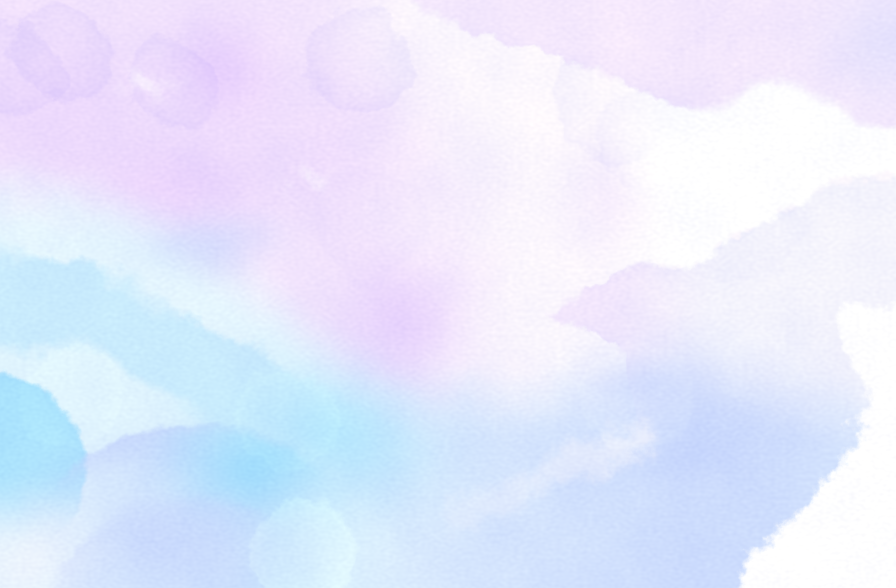
Give the GLSL for this background, as a WebGL 2 fragment shader.

```glsl
#version 300 es
precision highp float;

#define PAPER vec3(.985, .968, .993)
#define LILAC vec3(.95, .895, .99)
#define VIOLET vec3(.90, .80, .99)
#define MIST vec3(.955, .955, .99)
#define ICE vec3(.90, .965, .995)
#define SKY vec3(.76, .91, .99)
#define CYAN vec3(.61, .87, .99)
#define PERIWINKLE vec3(.78, .84, .99)
#define ROUGHNESS .035
#define WARP .06
#define MOTTLE .045
#define GRAIN .03

uniform vec2 u_resolution;
out vec4 fragColor;

vec2 hashGradient(vec2 cell) {
  vec2 h = vec2(dot(cell, vec2(127.1, 311.7)), dot(cell, vec2(269.5, 183.3)));
  return 2. * fract(sin(h) * 43758.55) - 1.;
}

float gradientNoise(vec2 p) {
  vec2 i = floor(p), f = fract(p), e = vec2(0, 1);
  vec2 u = f * f * f * (f * (f * 6. - 15.) + 10.);
  float low = mix(dot(hashGradient(i), f), dot(hashGradient(i + e.yx), f - e.yx), u.x);
  float high = mix(dot(hashGradient(i + e.xy), f - e.xy), dot(hashGradient(i + e.yy), f - e.yy), u.x);
  return mix(low, high, u.y);
}

float fbm(vec2 p) {
  float sum = 0., amplitude = .6;
  for (int i = 0; i < 5; i++) {
    sum += amplitude * gradientNoise(p);
    p = mat2(1.6, 1.2, -1.2, 1.6) * p + 7.3;
    amplitude *= .5;
  }
  return sum;
}

// Soft spot: centre in xy, radii in zw
float glow(vec2 p, vec4 spot) {
  vec2 v = (p - spot.xy) / spot.zw;
  return exp(-dot(v, v));
}

void stain(inout vec3 c, vec2 p, vec3 pigment, float strength, vec4 spot) {
  c = mix(c, pigment, strength * glow(p, spot));
}

float ellipse(vec2 v, vec2 radius) {
  return (1. - length(v / radius)) * min(radius.x, radius.y);
}

// Wash whose border is crisp and dark where soft is small; d is positive inside
void wash(inout vec3 c, vec3 pigment, float d, float strength, float soft) {
  float cover = smoothstep(-soft, soft, d);
  float rim = cover * exp(-max(d, 0.) / .009) * min(1., .005 / soft);
  c = mix(c, pigment, cover * strength) - rim * strength * vec3(.035, .03, .003);
}

void main() {
  vec2 uv = gl_FragCoord.xy / u_resolution.y;
  float cloud = fbm(uv * 3.5);
  vec2 p = uv + WARP * vec2(cloud, fbm(uv * 3.5 + 19.));
  float ragged = ROUGHNESS * (fbm(uv * 17. + 4.) + .5 * fbm(uv * 48.));
  float soft = mix(.004, .04, smoothstep(-.15, .2, fbm(uv * 4. + 50.)));
  float x = p.x, y = p.y;
  // Lilac field, upper left
  vec3 c = mix(LILAC, PAPER, smoothstep(.46, .82, x - .25 * (1. - y) + .15 * cloud));
  stain(c, p, VIOLET, .8, vec4(.38, .88, .09, .09));
  stain(c, p, VIOLET, .45, vec4(.08, .82, .22, .16));
  stain(c, p, VIOLET, .65, vec4(.29, .68, .15, .09));
  stain(c, p, VIOLET, .3, vec4(.56, .74, .16, .12));
  stain(c, p, LILAC, .5, vec4(1.03, .66, .08, .09));
  // Cool field under a falling diagonal
  float diagonal = mix(.7, .34, smoothstep(.1, .8, x)) - y;
  float cool = smoothstep(-.05, .11, diagonal + .1 * cloud);
  c = mix(c, ICE, cool);
  c = mix(c, PERIWINKLE, .55 * cool * smoothstep(.45, .9, x));
  stain(c, p, VIOLET, .75, vec4(.69, .46, .1, .1));
  stain(c, p, PERIWINKLE, .55, vec4(.35, .58, .09, .05));
  // Sky wash and pale wedge on the left
  float fade = 1. - smoothstep(.3, .75, x);
  wash(c, SKY, .565 - .5 * max(x - .12, 0.) - y + ragged, .8 * fade, max(soft, .012));
  float wedge = .41 - .6 * max(x - .15, 0.) - y + ragged;
  c = mix(c, ICE, .8 * smoothstep(-.02, .02, wedge) * (1. - smoothstep(.24, .46, x)));
  stain(c, p, CYAN, .6, vec4(.57, .26, .15, .12));
  // Rounded overlapping mounds, lower left
  float disc = ellipse(uv - vec2(-.02, .2), vec2(.165)) + .6 * ragged;
  wash(c, CYAN, disc, .8 * smoothstep(.05, .2, y), .006);
  float mound = ellipse(vec2(uv.x - .34, max(uv.y - .08, 0.)), vec2(.27, .2)) + .5 * ragged;
  float ridge = smoothstep(.12, .24, uv.y + .1 * cloud) * (1. - smoothstep(.45, .6, x));
  wash(c, mix(PERIWINKLE, SKY, smoothstep(.25, .45, x)), mound, .8 * ridge, .006);
  stain(c, p, PERIWINKLE, .75, vec4(.3, .1, .2, .12));
  c = mix(c, CYAN, .75 * smoothstep(-.01, .02, mound) * glow(p, vec4(.42, .21, .12, .08)));
  float foot = ellipse(uv - vec2(.33, -.03), vec2(.24, .18)) + .5 * ragged;
  wash(c, PERIWINKLE, foot, .45 * (1. - smoothstep(.36, .5, x)), soft);
  stain(c, p, MIST, .6, vec4(.04, .03, .1, .09));
  // Right wash with a pointed tongue
  float shore = mix(.55, .69, smoothstep(1.12, 1.48, x)) - .075 * (1. - smoothstep(.93, 1.1, x));
  float tongue = .475 - .6 * (x - .95) - 6. * max(x - 1.06, 0.);
  float bank = min(shore - y, y - tongue) + ragged;
  vec3 bankTint = mix(LILAC, MIST, smoothstep(1., 1.25, x));
  wash(c, bankTint, bank, .85 * smoothstep(.2, .42, y), max(soft * .5, .005));
  stain(c, p, PERIWINKLE, .9, vec4(1.2, .24, .2, .14));
  stain(c, p, PERIWINKLE, .65, vec4(1.1, .35, .12, .06));
  stain(c, p, PERIWINKLE, .6, vec4(1.2, .02, .26, .12));
  // Pale diagonal streak, fading to the left
  vec2 along = vec2(.31, .125), fromStart = p - vec2(.78, .125);
  float t = clamp(dot(fromStart, along) / dot(along, along), 0., 1.);
  float streak = .022 - length(fromStart - along * t) + 1.6 * ragged;
  c = mix(c, MIST, (.25 + .4 * t) * smoothstep(-.025, .02, streak));
  // Scattered faint backruns
  for (int i = 0; i < 20; i++) {
    vec2 h = hashGradient(vec2(i, 3));
    float d = .06 + .05 * fract(h.x * 91.) - length(p - .5 * (h + 1.) * vec2(1.5, 1)) + ragged;
    c -= .045 * h.y * smoothstep(-.006, .006, d) * exp(-max(d, 0.) / .03) * vec3(1, 1, .1);
  }
  // Bare white paper and the top right wash
  float ceiling = max(1. - .41 * (x - .72), .81) - .03 * smoothstep(1.4, 1.5, x);
  ceiling += .055 * glow(p, vec4(1.33, y, .07, 1));
  float gap = min(ceiling - y, y - shore) + ragged;
  c = mix(c, vec3(1), smoothstep(-.008, .008, gap) * smoothstep(1., 1.17, x));
  wash(c, LILAC, y - ceiling + ragged, .8, max(soft * .5, .006));
  stain(c, p, PERIWINKLE, .3, vec4(1.52, .93, .12, .1));
  float margin = 1.27 + .2 * smoothstep(0., .3, y) - .03 * smoothstep(.35, .48, y);
  float bare = min(x - margin, .485 - y) + 1.8 * ragged;
  c = mix(c, vec3(1), smoothstep(-.012, .012, bare));
  // Lifted flecks, mottling and woven grain
  float flecks = glow(p, vec4(.25, .86, .05, .04)) + glow(p, vec4(.52, .69, .05, .03)) + glow(p, vec4(0, .67, .05, .03));
  c = mix(c, vec3(1), .5 * flecks * smoothstep(-.1, .3, fbm(uv * 24.)));
  c -= MOTTLE * fbm(uv * 8. + 31.) * vec3(1, .9, .1);
  c += GRAIN * gradientNoise(uv * vec2(110, 160)) * vec3(1, 1, .4);
  fragColor = vec4(clamp(c, 0., 1.), 1);
}
```
